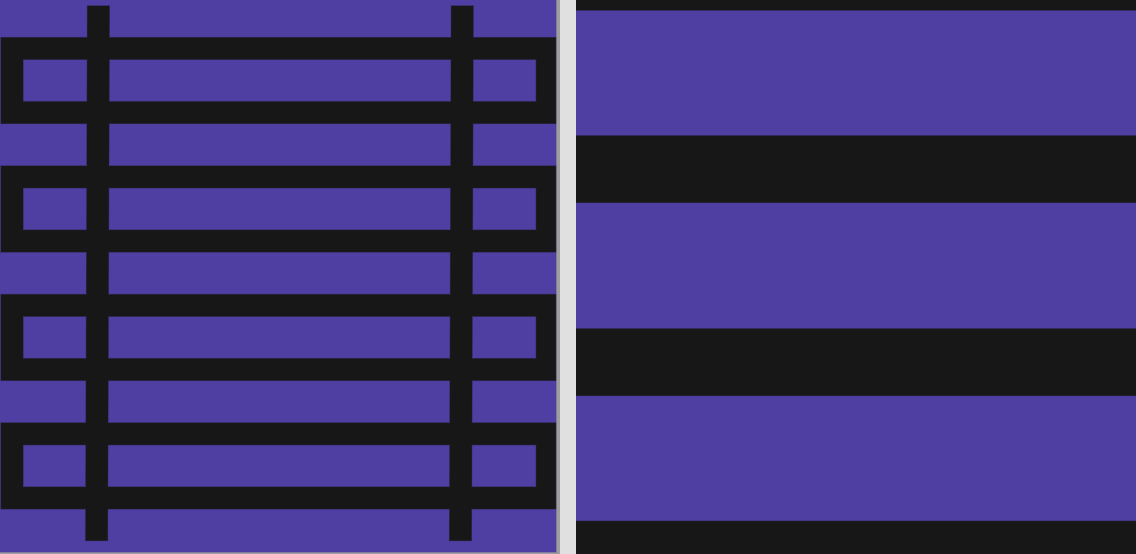
Left: the whole. Right: its middle third, enlarged.
This pattern is drawn by a Shadertoy shader. Its source:

```glsl
#define RING_COUNT 4.0
#define RING_PITCH 0.2294
#define FIRST_RING_Y 0.1573
#define RING_HALF vec2(0.4958, 0.0773)
#define HOLE_HALF vec2(0.4577, 0.0372)
#define RAIL_HALF vec2(0.0201, 0.4779)
#define RAIL_SPREAD 0.3249
#define RAIL_LEAN 0.0034
#define PANEL_EDGE vec2(0.9935, 0.0030)
#define VIOLET vec3(0.310, 0.247, 0.640)
#define INK vec3(0.090)
#define BORDER_GREY vec3(0.620)

float boxDistance(vec2 p, vec2 halfSize) {
    vec2 d = abs(p) - halfSize;
    return length(max(d, 0.0)) + min(max(d.x, d.y), 0.0);
}

// Stacked rectangular rings; the hole sits slightly right of centre
float ringDistance(vec2 p) {
    float row = clamp(round((p.y - FIRST_RING_Y) / RING_PITCH), 0.0, RING_COUNT - 1.0);
    float y = p.y - FIRST_RING_Y - row * RING_PITCH;
    float outer = boxDistance(vec2(p.x - 0.4971, y), RING_HALF);
    float hole = boxDistance(vec2(p.x - 0.4993, y), HOLE_HALF);
    return max(outer, -hole);
}

// Two upright rails with a slight common lean
float railDistance(vec2 p) {
    vec2 q = p - vec2(0.4990, 0.5013);
    q.x = abs(q.x - q.y * RAIL_LEAN) - RAIL_SPREAD;
    return boxDistance(q, RAIL_HALF);
}

float coverage(float distanceToEdge, float blur) {
    return 1.0 - smoothstep(-blur, blur, distanceToEdge);
}

void mainImage(out vec4 fragColor, in vec2 fragCoord) {
    vec2 p = fragCoord / iResolution.x;
    float blur = 0.9 / iResolution.x;

    // Violet panel with a narrow grey margin at the right and bottom
    float panel = max(p.x - PANEL_EDGE.x, PANEL_EDGE.y - p.y);
    vec3 color = mix(BORDER_GREY, VIOLET, coverage(panel, blur));

    // Ink lattice
    float lattice = min(ringDistance(p), railDistance(p));
    color = mix(color, INK, coverage(lattice, blur));

    fragColor = vec4(color, 1.0);
}
```
